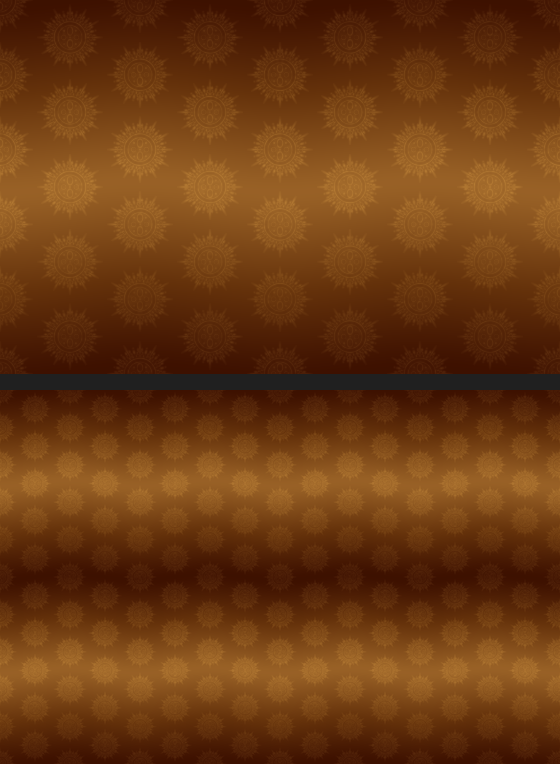
Top, the tile; bottom, the same tile 2 across and 2 down.
Reproduce this pattern procedurally as a Shadertoy shader.

```glsl
const float TAU = 6.2831853;

float hash(vec2 p) {
    vec3 q = fract(vec3(p.xyx) * 0.1031);
    q += dot(q, q.yzx + 33.33);
    return fract((q.x + q.y) * q.z);
}

// Value noise that wraps after the given number of cells.
float wrapNoise(vec2 uv, vec2 cells) {
    vec2 p = uv * cells, i = floor(p), f = fract(p);
    f = f * f * (3.0 - 2.0 * f);
    vec2 a = mod(i, cells), b = mod(i + 1.0, cells);
    return mix(mix(hash(a), hash(vec2(b.x, a.y)), f.x),
               mix(hash(vec2(a.x, b.y)), hash(b), f.x), f.y);
}

// Folds the plane into one of n equal sectors; y points outward, x across.
vec2 foldSector(vec2 p, float n, float offset) {
    float turn = atan(p.x, p.y) * n / TAU + offset;
    float angle = (fract(turn + 0.5) - 0.5) * TAU / n;
    return length(p) * vec2(abs(sin(angle)), cos(angle));
}

float ellipse(vec2 p, vec2 radii) {
    return (length(p / radii) - 1.0) * min(radii.x, radii.y);
}

float fill(float dist, float soft) {
    return 1.0 - smoothstep(-soft, soft, dist);
}

float line(float dist, float halfWidth, float soft) {
    return fill(abs(dist) - halfWidth, soft);
}

// Lace medallion of unit radius.
float medallion(vec2 p, float soft) {
    float r = length(p);
    if (r > 1.2) return 0.0;

    // Haze of unresolved lace
    float ink = 0.3 * (1.0 - smoothstep(0.6, 0.95, r));

    // Heart: upright leaves, side curls and small diagonal beads
    vec2 m = abs(p);
    ink = max(ink, 0.75 * line(ellipse(m - vec2(0.0, 0.23), vec2(0.1, 0.15)), 0.025, soft));
    ink = max(ink, 0.6 * line(length(m - vec2(0.23, 0.0)) - 0.085, 0.025, soft));
    ink = max(ink, 0.65 * fill(length(m - vec2(0.21, 0.24)) - 0.05, soft));
    ink = max(ink, 0.6 * fill(r - 0.05, soft));

    // Concentric bands with beads between them
    ink = max(ink, 0.7 * line(r - 0.43, 0.022, soft));
    ink *= 1.0 - 0.7 * line(r - 0.5, 0.01, soft);
    ink = max(ink, 0.8 * line(r - 0.57, 0.022, soft));
    vec2 bead = foldSector(p, 32.0, 0.0) - vec2(0.0, 0.66);
    ink = max(ink, 0.75 * fill(ellipse(bead, vec2(0.03, 0.055)), soft));

    // Long rays: stem, bulb and paired side leaves
    vec2 ray = foldSector(p, 12.0, 0.0);
    ink = max(ink, 0.75 * fill(ellipse(ray - vec2(0.0, 0.88), vec2(0.03, 0.17)), soft));
    ink = max(ink, 0.75 * fill(ellipse(ray - vec2(0.07, 0.87), vec2(0.035, 0.05)), soft));
    ink = max(ink, 0.65 * line(ellipse(ray - vec2(0.0, 0.75), vec2(0.1, 0.07)), 0.018, soft));

    // Short rays halfway between
    vec2 bud = foldSector(p, 12.0, 0.5);
    ink = max(ink, 0.75 * fill(ellipse(bud - vec2(0.0, 0.81), vec2(0.04, 0.075)), soft));
    return max(ink, 0.4 * fill(length(bud - vec2(0.0, 0.95)) - 0.03, soft));
}

// Warm glow across the middle, falling to dark brown at both ends.
vec3 glow(vec2 uv) {
    float height = uv.y + 0.014 * cos(2.0 * TAU * uv.x);
    float t = 0.5 + asin(0.985 * -cos(TAU * height)) / 2.794;
    vec3 shade = mix(vec3(0.24, 0.065, 0.0), vec3(0.395, 0.195, 0.042), min(t / 0.47, 1.0));
    return mix(shade, vec3(0.595, 0.378, 0.148), max((t - 0.47) / 0.53, 0.0));
}

void mainImage(out vec4 fragColor, in vec2 fragCoord) {
    vec2 uv = fragCoord / iResolution.xy;
    vec2 repeats = vec2(4.0, 5.0);
    vec2 cell = vec2(iResolution.x / iResolution.y, 1.0) / repeats;
    float radius = 0.074;
    float soft = max(1.0 / (iResolution.y * radius), 0.05);

    // Two interleaved lattices make the half-drop layout
    float ink = 0.0;
    for (int i = 0; i < 2; i++) {
        vec2 local = fract(uv * repeats + 0.5 + 0.5 * float(i)) - 0.5;
        ink = max(ink, medallion(local * cell / radius, soft));
    }

    // Uneven gilding, a little stronger in the upper middle
    float gilding = 0.88 + 0.15 * cos(TAU * (uv.y - 0.62));
    gilding *= 0.7 + 0.6 * wrapNoise(uv, vec2(210.0, 140.0));
    vec3 color = glow(uv) + ink * gilding * vec3(0.145, 0.132, 0.068);
    fragColor = vec4(color, 1.0);
}
```
